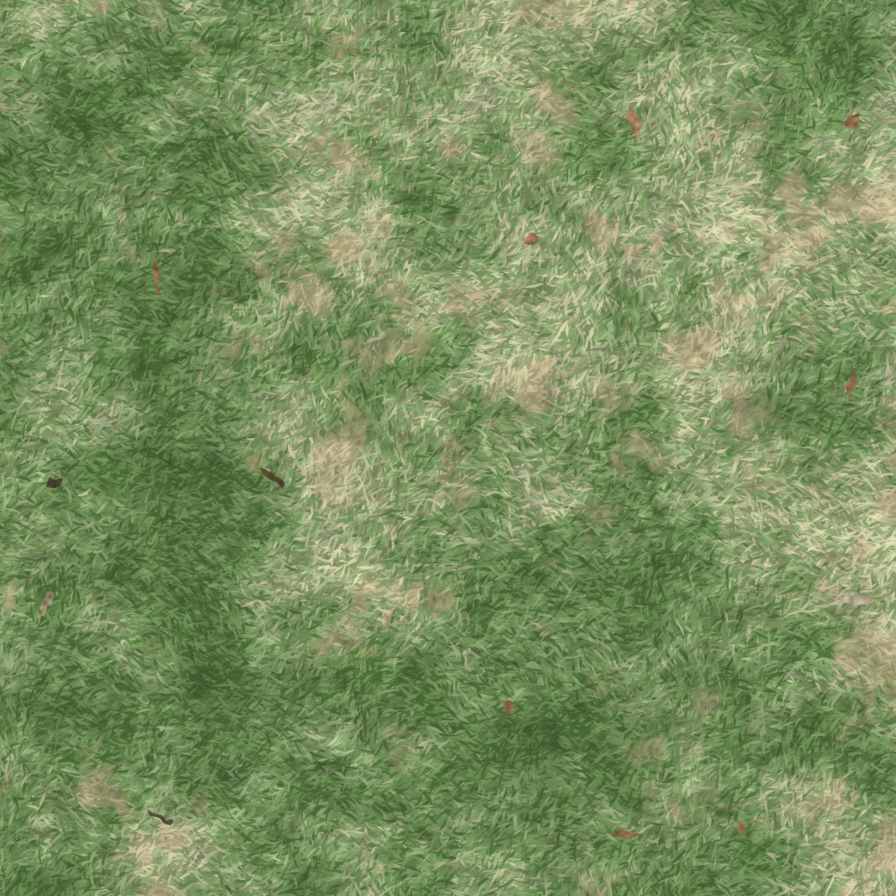
This texture is drawn by a Shadertoy shader. Its source:

```glsl
const vec3 DEEP_GREEN = vec3(0.27, 0.39, 0.19);
const vec3 LEAF_GREEN = vec3(0.44, 0.575, 0.345);
const vec3 PALE_GREEN = vec3(0.62, 0.71, 0.52);
const vec3 OLIVE = vec3(0.42, 0.48, 0.32);
const vec3 STRAW = vec3(0.81, 0.79, 0.65);
const vec3 SOIL = vec3(0.72, 0.63, 0.49);
const vec3 BARK = vec3(0.24, 0.18, 0.14);
const vec3 RUST = vec3(0.61, 0.41, 0.29);
const vec3 ASH = vec3(0.74, 0.67, 0.59);
const vec3 CLOVER = vec3(0.42, 0.69, 0.24);

const int BLADE_LAYERS = 14;
const float BLADE_CELL = 0.0135;
const float DEBRIS_CELL = 0.13;

float hash(vec2 p) {
    return fract(sin(dot(p, vec2(127.1, 311.7))) * 43758.5453);
}

vec4 hash4(vec2 p) {
    return vec4(hash(p), hash(p + 17.3), hash(p + 41.9), hash(p + 73.7));
}

float valueNoise(vec2 p) {
    vec2 i = floor(p);
    vec2 f = fract(p);
    f = f * f * (3.0 - 2.0 * f);
    float low = mix(hash(i), hash(i + vec2(1, 0)), f.x);
    float high = mix(hash(i + vec2(0, 1)), hash(i + vec2(1, 1)), f.x);
    return mix(low, high, f.y);
}

float fbm(vec2 p) {
    float sum = 0.0;
    float weight = 0.5;
    for (int i = 0; i < 4; i++) {
        sum += weight * valueNoise(p);
        p = mat2(1.6, 1.2, -1.2, 1.6) * p + 5.3;
        weight *= 0.58;
    }
    return sum / 1.056;
}

vec2 rotate(vec2 p, float angle) {
    float c = cos(angle);
    float s = sin(angle);
    return vec2(c * p.x + s * p.y, c * p.y - s * p.x);
}

// Coverage of a tapered, slightly bent sliver lying along x
float sliver(vec2 p, float halfLength, float halfWidth, float bend, float blur) {
    float t = p.x / halfLength;
    float y = p.y - bend * halfLength * (t * t - 0.4);
    float taper = halfWidth * (1.0 - t * t);
    return 1.0 - smoothstep(-blur, blur, abs(y) - taper);
}

vec3 grassColor(float tone, float dryPick, float dryness) {
    vec3 fresh = mix(DEEP_GREEN, LEAF_GREEN, smoothstep(0.0, 0.5, tone));
    fresh = mix(fresh, PALE_GREEN, smoothstep(0.5, 1.0, tone));
    vec3 withered = mix(OLIVE, STRAW, tone * tone);
    return mix(fresh, withered, smoothstep(-0.15, 0.15, dryness - dryPick));
}

// Overlapping blades scattered in jittered cells, combed along a local lean
vec3 addBlades(vec3 color, vec2 uv, float dryness, float light, float lean, float blur) {
    for (int layer = 0; layer < BLADE_LAYERS; layer++) {
        vec2 grid = uv / BLADE_CELL + float(layer) * vec2(0.37, 0.71);
        for (int y = -1; y <= 1; y++) {
            for (int x = -1; x <= 1; x++) {
                vec2 cell = floor(grid) + vec2(x, y);
                vec4 place = hash4(cell + float(layer) * 9.7);
                vec4 look = hash4(cell + float(layer) * 9.7 + 131.1);
                vec2 p = (grid - cell - place.xy) * BLADE_CELL;
                p = rotate(p, lean + (place.z - 0.5) * 2.2);
                float halfLength = mix(0.004, 0.012, place.w);
                float halfWidth = mix(0.0010, 0.0020, look.x);
                float cover = sliver(p, halfLength, halfWidth, 0.4 * (look.y - 0.5), blur);
                float tone = clamp(look.z + light, 0.0, 1.0);
                color = mix(color, grassColor(tone, look.w, dryness), 0.85 * cover);
            }
        }
    }
    return color;
}

// Sparse bark chips, dry leaves and clover
vec3 addDebris(vec3 color, vec2 uv, float blur) {
    vec2 grid = uv / DEBRIS_CELL;
    vec2 cell = floor(grid);
    vec4 place = hash4(cell + 211.3);
    vec4 look = hash4(cell + 307.9);
    vec2 p = (grid - cell - mix(vec2(0.3), vec2(0.7), place.xy)) * DEBRIS_CELL;
    p = rotate(p, place.z * 6.2832);
    p += 0.007 * (valueNoise(uv * 130.0) - 0.5);
    float halfLength = mix(0.010, 0.030, look.x * look.x);
    float cover = sliver(p, halfLength, mix(0.003, 0.007, look.y), 0.3 * (look.x - 0.5), blur);
    vec3 chip = mix(BARK, RUST, smoothstep(0.05, 0.4, look.z));
    chip = mix(chip, ASH, smoothstep(0.5, 0.85, look.z));
    chip = mix(chip, CLOVER, step(0.93, look.z));
    chip *= 0.7 + 0.6 * valueNoise(uv * 180.0);
    return mix(color, chip, 0.8 * cover * step(place.w, 0.24));
}

void mainImage(out vec4 fragColor, in vec2 fragCoord) {
    vec2 uv = fragCoord / iResolution.y;
    float blur = max(0.0012, 0.75 / iResolution.y);

    // Broad drifts and small tufts of dry and lush turf
    float drift = fbm(uv * 5.0 + 3.1);
    float tufts = fbm(uv * 17.0 + 23.0);
    float dryness = mix(0.05, 0.72, smoothstep(0.32, 0.72, 0.65 * drift + 0.35 * tufts));
    float light = 0.9 * (tufts - 0.5) + 0.8 * (drift - 0.5) + 0.02;
    float lean = 0.4 + 2.2 * (valueNoise(uv * 12.0 + 47.0) - 0.5);

    vec3 color = grassColor(0.15 + 0.4 * valueNoise(uv * 130.0), 0.5, dryness);

    // Thin spots where soil shows through, ragged at the blade scale
    float thin = fbm(uv * 18.0 + 61.0) + 0.5 * (drift - 0.5);
    float bare = smoothstep(0.60, 0.82, thin + 0.12 * (valueNoise(uv * 110.0) - 0.5));
    color = addBlades(color, uv, dryness + 0.5 * bare, light, lean, blur);
    float crumbs = 0.7 * valueNoise(uv * 90.0) + 0.3 * valueNoise(uv * 190.0);
    color = mix(color, SOIL * (0.72 + 0.56 * crumbs), 0.45 * bare);

    // Soft hollows and lifted tips
    float relief = valueNoise(uv * 42.0 + 9.0) + valueNoise(uv * 85.0 + 31.0) - 1.0;
    color *= 1.0 + 0.13 * relief + 0.22 * (drift - 0.5);

    color = addDebris(color, uv, blur);
    fragColor = vec4(color, 1.0);
}
```
